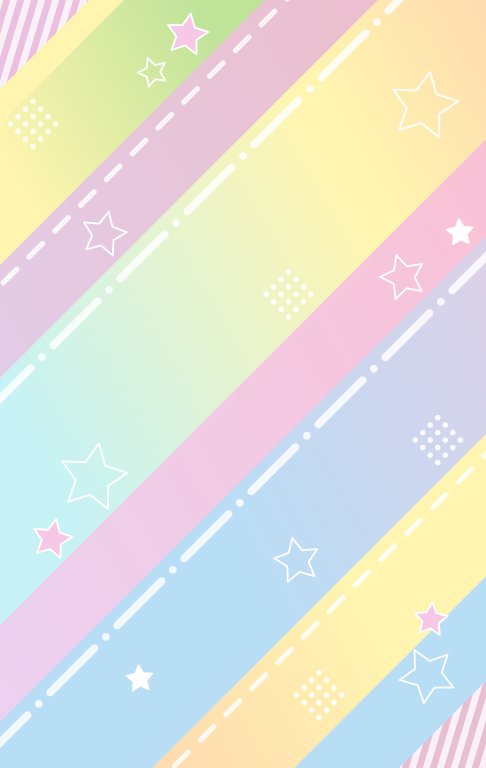
Give the GLSL for this background, as a WebGL 1 fragment shader.

```glsl
precision mediump float;
uniform vec2 u_resolution;

#define STROKE 0.0012
#define STAR_WAIST 0.5
#define DASH_PERIOD 0.0475
#define DASH_HALF 0.0125
#define DASH_RADIUS 0.0034
#define LONG_PERIOD 0.1234
#define LONG_HALF 0.0408
#define LONG_RADIUS 0.005
#define STRIPE_PERIOD 0.0182
#define DOT_STEP 0.0138
#define DOT_RADIUS 0.0036
#define LINE_ALPHA 0.82

const vec3 WHITE = vec3(1.0);
const vec3 YELLOW = vec3(1.0, 0.96, 0.69);
const vec3 ORANGE = vec3(1.0, 0.86, 0.69);
const vec3 GREEN = vec3(0.75, 0.89, 0.60);
const vec3 CYAN = vec3(0.78, 0.95, 0.96);
const vec3 BLUE = vec3(0.72, 0.87, 0.965);
const vec3 LAVENDER = vec3(0.86, 0.82, 0.91);
const vec3 LILAC = vec3(0.89, 0.80, 0.90);
const vec3 ROSE = vec3(0.92, 0.75, 0.81);
const vec3 ORCHID = vec3(0.925, 0.82, 0.94);
const vec3 PINK = vec3(0.98, 0.76, 0.84);
const vec3 STAR_PINK = vec3(0.97, 0.78, 0.91);

// Antialiased coverage of a signed distance
float cover(float d) {
  return clamp(0.5 - d * u_resolution.y, 0.0, 1.0);
}

vec3 ramp(vec3 a, vec3 b, float start, float end, float t) {
  return mix(a, b, clamp((t - start) / (end - start), 0.0, 1.0));
}

// Distance to evenly repeated segments along a line
float dashes(vec2 q, float period, float halfLength) {
  float along = abs(mod(q.x + 0.5 * period, period) - 0.5 * period);
  return length(vec2(max(along - halfLength, 0.0), q.y));
}

float shortDashes(vec2 q) {
  return cover(dashes(q, DASH_PERIOD, DASH_HALF) - DASH_RADIUS);
}

// Long dashes with a dot at each gap; q.x is zero on a dot
float dashDots(vec2 q) {
  float dots = dashes(q, LONG_PERIOD, 0.0);
  q.x += 0.5 * LONG_PERIOD;
  float bars = dashes(q, LONG_PERIOD, LONG_HALF);
  return cover(min(dots, bars) - LONG_RADIUS);
}

// Slanted candy stripes
vec3 stripes(vec2 p, vec3 tint) {
  float x = mod(p.x - 0.3 * p.y, STRIPE_PERIOD) - 0.5 * STRIPE_PERIOD;
  return mix(tint, vec3(0.98, 0.94, 0.97), cover(abs(x) - 0.25 * STRIPE_PERIOD));
}

// Five-pointed star, tilted clockwise in degrees
float starDistance(vec2 q, float radius, float tilt) {
  float sector = radians(72.0);
  float a = atan(q.x, q.y) - radians(tilt);
  a = mod(a + 0.5 * sector, sector) - 0.5 * sector;
  vec2 w = length(q) * vec2(abs(sin(a)), cos(a)) - vec2(0.0, radius);
  vec2 edge = radius * (STAR_WAIST * vec2(sin(0.5 * sector), cos(0.5 * sector)) - vec2(0.0, 1.0));
  float h = clamp(dot(w, edge) / dot(edge, edge), 0.0, 1.0);
  return -sign(w.x * edge.y - w.y * edge.x) * length(w - edge * h);
}

vec3 star(vec3 c, vec2 q, float radius, float tilt, vec4 fill) {
  float d = starDistance(q, radius, tilt);
  c = mix(c, fill.rgb, fill.a * cover(d));
  return mix(c, WHITE, cover(abs(d) - STROKE));
}

// Four by four dots in a diamond
float dotDiamond(vec2 q) {
  q = vec2(q.x + q.y, q.x - q.y) * 0.7071;
  vec2 cell = clamp(floor(q / DOT_STEP), -2.0, 1.0) + 0.5;
  return cover(length(q - cell * DOT_STEP) - DOT_RADIUS);
}

void main() {
  vec2 p = gl_FragCoord.xy / u_resolution.y;
  float s = p.x + 1.0 - p.y;            // across the bands
  float g = dot(p, vec2(0.87, 0.5));    // along the colour ramps
  vec2 q = vec2(p.x + p.y, s) * 0.7071; // along and across the lines

  // Diagonal bands, from upper left to lower right
  vec3 c = stripes(p, vec3(0.92, 0.75, 0.87));
  c = mix(c, YELLOW, cover(0.116 - s));
  c = mix(c, ramp(YELLOW, GREEN, 0.40, 0.72, g), cover(0.1615 - s));
  c = mix(c, ramp(LILAC, ROSE, 0.28, 0.88, g), cover(0.345 - s));
  vec3 wide = ramp(CYAN, YELLOW, 0.25, 0.77, g);
  c = mix(c, ramp(wide, ORANGE, 0.80, 1.05, g), cover(0.492 - s));
  c = mix(c, ramp(ORCHID, PINK, 0.06, 0.93, g), cover(0.814 - s));
  c = mix(c, ramp(BLUE, LAVENDER, 0.40, 0.87, g), cover(0.940 - s));
  c = mix(c, ramp(ORANGE, YELLOW, 0.19, 0.52, g), cover(1.198 - s));
  c = mix(c, BLUE, cover(1.383 - s));
  c = mix(c, stripes(p, vec3(0.91, 0.75, 0.82)), cover(1.5195 - s));

  // Stitched lines
  float lines = shortDashes(q - vec2(0.4622, 0.2633));
  lines = max(lines, shortDashes(q - vec2(0.1749, 0.8659)));
  lines = max(lines, dashDots(q - vec2(0.4171, 0.3673)));
  lines = max(lines, dashDots(q - vec2(0.0948, 0.6838)));
  c = mix(c, WHITE, LINE_ALPHA * lines);

  // Dot diamonds
  float dots = max(dotDiamond(p - vec2(0.043, 0.8385)), dotDiamond(p - vec2(0.3757, 0.6167)));
  dots = max(dots, max(dotDiamond(p - vec2(0.570, 0.427)), dotDiamond(p - vec2(0.4154, 0.095))));
  c = mix(c, WHITE, 0.9 * dots);

  // Stars: outlined, white, pink
  vec4 hollow = vec4(0.0), white = vec4(1.0), pink = vec4(STAR_PINK, 1.0);
  c = star(c, p - vec2(0.552, 0.862), 0.045, 10.0, hollow);
  c = star(c, p - vec2(0.121, 0.378), 0.045, 10.0, hollow);
  c = star(c, p - vec2(0.135, 0.695), 0.030, 13.0, hollow);
  c = star(c, p - vec2(0.525, 0.639), 0.030, -17.0, hollow);
  c = star(c, p - vec2(0.387, 0.270), 0.030, -12.0, hollow);
  c = star(c, p - vec2(0.557, 0.121), 0.037, -28.0, hollow);
  c = star(c, p - vec2(0.199, 0.906), 0.0195, -20.0, hollow);
  c = star(c, p - vec2(0.599, 0.697), 0.0175, -5.0, white);
  c = star(c, p - vec2(0.182, 0.116), 0.0175, -5.0, white);
  c = star(c, p - vec2(0.2435, 0.9545), 0.028, 10.0, pink);
  c = star(c, p - vec2(0.0677, 0.298), 0.0265, 12.0, pink);
  c = star(c, p - vec2(0.561, 0.193), 0.0225, 5.0, pink);
  gl_FragColor = vec4(c, 1.0);
}
```
